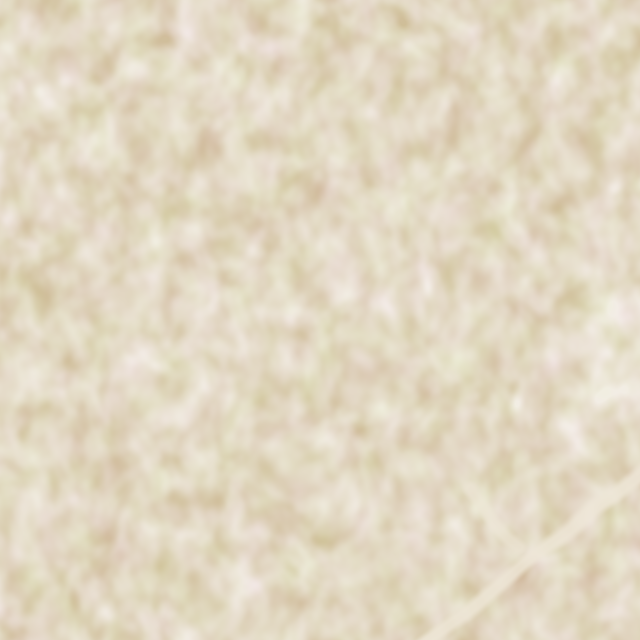
A three.js fragment shader for this texture:

```glsl
varying vec2 vUv;

const vec3 SAND = vec3(0.815, 0.745, 0.605);
const vec3 CREAM = vec3(0.886, 0.847, 0.762);
const vec3 IVORY = vec3(0.950, 0.930, 0.895);
const vec3 OLIVE_TINT = vec3(-0.016, 0.010, -0.040);
const vec3 VEIN_COLOR = vec3(0.935, 0.905, 0.845);

vec2 hash2(vec2 p) {
  vec3 q = fract(vec3(p.xyx) * vec3(0.1031, 0.1030, 0.0973));
  q += dot(q, q.yzx + 33.33);
  return fract((q.xx + q.yz) * q.zy);
}

vec2 gradient(vec2 cell) {
  float angle = 6.28318 * hash2(cell).x;
  return vec2(cos(angle), sin(angle));
}

float gradientNoise(vec2 p) {
  vec2 i = floor(p);
  vec2 f = p - i;
  vec2 u = f * f * f * (f * (f * 6.0 - 15.0) + 10.0);
  vec2 e = vec2(1.0, 0.0);
  float low = mix(dot(gradient(i), f), dot(gradient(i + e), f - e), u.x);
  float high = mix(dot(gradient(i + e.yx), f - e.yx),
                   dot(gradient(i + 1.0), f - 1.0), u.x);
  return mix(low, high, u.y);
}

// Rotated layer, so that the lattices of the layers do not line up
float layer(vec2 p, float frequency, float angle, vec2 offset) {
  float c = cos(angle);
  float s = sin(angle);
  return gradientNoise(mat2(c, s, -s, c) * p * frequency + offset);
}

// Sparse soft round spots, one at most per cell
float flecks(vec2 p, float frequency, float radius, float share, vec2 offset) {
  vec2 q = p * frequency + offset;
  vec2 cell = floor(q);
  vec2 center = 0.35 + 0.3 * hash2(cell + 17.0);
  vec2 d = (fract(q) - center) / radius;
  vec2 chance = hash2(cell + 71.0);
  return step(chance.x, share) * (0.5 + 0.5 * chance.y) * exp(-dot(d, d));
}

float segmentDistance(vec2 p, vec2 a, vec2 b) {
  vec2 ab = b - a;
  float t = clamp(dot(p - a, ab) / dot(ab, ab), 0.0, 1.0);
  return length(p - a - t * ab);
}

float vein(vec2 p, vec2 a, vec2 b, float width) {
  return 1.0 - smoothstep(0.25 * width, width, segmentDistance(p, a, b));
}

float softPatch(vec2 p, vec2 center, vec2 size) {
  vec2 d = (p - center) / size;
  return exp(-dot(d, d));
}

vec3 stoneRamp(float tone) {
  vec3 lower = mix(SAND, CREAM, clamp(tone * 2.0, 0.0, 1.0));
  return mix(lower, IVORY, clamp(tone * 2.0 - 1.0, 0.0, 1.0));
}

void main() {
  // Slightly upright grains with soft warping
  vec2 warp = vec2(layer(vUv, 9.0, 0.3, vec2(31.0, 57.0)),
                   layer(vUv, 9.0, 0.9, vec2(83.0, 12.0)));
  vec2 p = vUv * vec2(1.1, 0.92) + 0.015 * warp;

  // Cloudy base, blotches and fine mottling
  float tone = 0.50;
  tone += 0.22 * layer(p, 5.0, 0.5, vec2(40.0, 61.0));
  tone += 0.46 * layer(p, 17.0, 0.2, vec2(90.0, 35.0));
  tone += 0.44 * layer(p, 29.0, 0.8, vec2(64.0, 128.0));
  tone += 0.16 * layer(p, 52.0, 1.2, vec2(150.0, 72.0));

  // Dark and pale flecks, pale bloom at the right edge
  tone -= 0.34 * flecks(p, 12.0, 0.17, 0.14, vec2(20.0, 45.0));
  tone += 0.30 * flecks(p, 13.0, 0.17, 0.16, vec2(55.0, 80.0));
  tone += 0.24 * softPatch(vUv, vec2(0.97, 0.42), vec2(0.09, 0.11));
  vec3 color = stoneRamp(tone);

  // Shifts between olive and rose
  float tint = layer(p, 15.0, 0.6, vec2(110.0, 24.0))
             + 0.6 * layer(p, 34.0, 0.1, vec2(45.0, 140.0));
  color += OLIVE_TINT * tint;

  // Pale diagonal vein and a short faint branch
  vec2 v = vUv + 0.012 * warp;
  float mainVein = vein(v, vec2(0.66, -0.01), vec2(1.02, 0.28), 0.017);
  float branch = vein(v, vec2(0.73, 0.24), vec2(0.81, 0.145), 0.016);
  color = mix(color, VEIN_COLOR, max(0.8 * mainVein, 0.6 * branch));

  gl_FragColor = vec4(color, 1.0);
}
```
